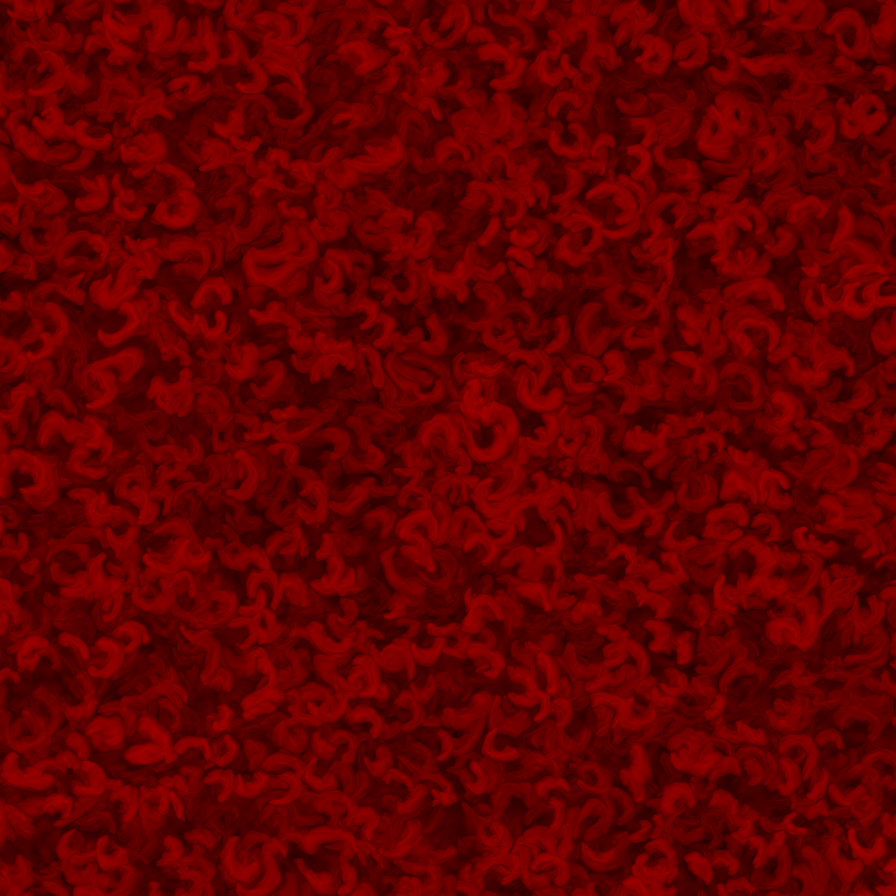
This texture is drawn by a Shadertoy shader. Its source:

```glsl
vec3 hash3(vec3 p) {
    p = fract(p * vec3(0.1031, 0.1030, 0.0973));
    p += dot(p, p.yxz + 33.33);
    return fract((p.xxy + p.yxx) * p.zyx);
}

float noise(vec2 p) {
    vec2 i = floor(p), f = fract(p);
    f = f * f * (3.0 - 2.0 * f);
    vec2 e = vec2(0.0, 1.0);
    float low = mix(hash3(vec3(i, 7.0)).x, hash3(vec3(i + e.yx, 7.0)).x, f.x);
    float high = mix(hash3(vec3(i + e.xy, 7.0)).x, hash3(vec3(i + e.yy, 7.0)).x, f.x);
    return mix(low, high, f.y);
}

// One curled tuft of yarn: x = height, y = side light, z = fibre streaks
vec3 yarnLoop(vec2 p, vec3 shape, vec3 look) {
    float turn = 2.0 + 4.6 * (shape.x - 0.5);
    float c = cos(turn), s = sin(turn);
    vec2 q = vec2(c * p.x - s * p.y, s * p.x + c * p.y);

    float radius = mix(0.28, 0.52, shape.y);
    float aperture = mix(0.75, 1.9, shape.z);
    float angle = clamp(atan(q.x, q.y), -aperture, aperture);
    float along = angle / aperture;
    float width = mix(0.23, 0.33, look.y) * (1.0 - 0.22 * along * along - 0.15 * along);

    vec2 offset = q - radius * vec2(sin(angle), cos(angle));
    float t = length(offset) / width;
    if (t >= 1.0) return vec3(0.0);

    float height = mix(0.45, 1.0, look.x) * sqrt(1.0 - t * t);
    vec2 normal = vec2(c * offset.x + s * offset.y, c * offset.y - s * offset.x) / width;
    float across = (length(q) - radius) / width;
    float fibre = noise(vec2(across * 4.5 + along * 2.5, along * 2.0) + 40.0 * look.z + 20.0);
    return vec3(height, dot(normal, vec2(-0.35, 0.94)), fibre - 0.5);
}

void mainImage(out vec4 fragColor, in vec2 fragCoord) {
    vec2 uv = fragCoord / iResolution.y;
    vec2 p = uv * 26.0;

    // Uneven pile and frayed outlines
    p += 0.5 * (vec2(noise(p * 0.7), noise(p * 0.7 + 50.0)) - 0.5);
    p += 0.13 * (vec2(noise(p * 4.0 + 90.0), noise(p * 4.0 + 170.0)) - 0.5);

    // Dark backing, then the highest of the overlapping loops
    vec3 top = vec3(0.25 + 0.3 * noise(p * 4.0), 0.0, 0.0);
    vec2 cell = floor(p);
    for (int y = -1; y <= 1; y++)
    for (int x = -1; x <= 1; x++)
    for (int k = 0; k < 3; k++) {
        vec2 id = cell + vec2(x, y);
        float layer = float(k) * 11.0;
        vec3 shape = hash3(vec3(id + 15.0, layer + 1.0));
        vec3 look = hash3(vec3(id + 15.0, layer + 4.0));
        vec2 centre = id + hash3(vec3(id + 15.0, layer + 8.0)).xy;
        vec3 tuft = yarnLoop(p - centre, shape, look);
        if (tuft.x > top.x) top = tuft;
    }

    // Height shading, side light, fibres and fuzz
    float red = 0.06 + 0.5 * top.x + 0.05 * top.y + 0.11 * top.z;
    vec2 slant = vec2(p.x + p.y, p.y - p.x);
    red += 0.05 * (noise(slant * vec2(3.0, 9.0) + 300.0) - 0.5);

    // Broad worn patches and faint woven rows
    red += 0.05 * (noise(uv * 7.0 + 20.0) - 0.5);
    red += 0.05 * (noise(uv * vec2(4.0, 18.0) + 60.0) - 0.5);
    fragColor = vec4(clamp(red, 0.03, 0.62), 0.0, 0.0, 1.0);
}
```
